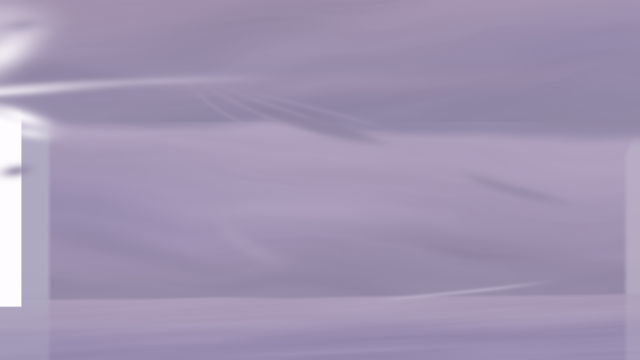
Reproduce this background procedurally as a Shadertoy shader.

```glsl
// A hazy violet painting: soft horizontal bands of lilac and slate, brushed with
// stretched, warped noise, soft elliptical tints and tapered strokes, with pale
// panels at both sides. Space is in canvas heights, x from 0 to 16/9.

float hash(vec2 p) {
    vec3 q = fract(p.xyx * vec3(0.1031, 0.1030, 0.0973));
    q += dot(q, q.yzx + 33.33);
    return fract((q.x + q.y) * q.z);
}

float noise(vec2 p) {
    vec2 i = floor(p), f = fract(p);
    f = f * f * (3.0 - 2.0 * f);
    return mix(mix(hash(i), hash(i + vec2(1, 0)), f.x),
               mix(hash(i + vec2(0, 1)), hash(i + vec2(1, 1)), f.x), f.y);
}

float fbm(vec2 p) {
    float sum = 0.0, amp = 0.5;
    for (int i = 0; i < 4; i++) {
        sum += amp * noise(p);
        p = p * vec2(1.7, 2.1) + 7.3;
        amp *= 0.5;
    }
    return sum;
}

// Soft rotated ellipse
float blob(vec2 p, vec2 centre, vec2 radius, float angle) {
    float c = cos(angle), s = sin(angle);
    vec2 d = mat2(c, -s, s, c) * (p - centre) / radius;
    return exp(-dot(d, d));
}

// Bent brush stroke from a to b, tapering at both ends
float stroke(vec2 p, vec2 a, vec2 b, float bend, float width) {
    vec2 d = b - a;
    float t = dot(p - a, d) / dot(d, d);
    float n = dot(p - a, vec2(-d.y, d.x)) / length(d) - bend * 4.0 * t * (1.0 - t);
    return exp(-n * n / (width * width)) * smoothstep(0.0, 0.35, t) * (1.0 - smoothstep(0.6, 1.0, t));
}

void mainImage(out vec4 fragColor, in vec2 fragCoord) {
    vec2 p = fragCoord / iResolution.xy * vec2(16.0 / 9.0, 1.0);
    vec3 lilac = vec3(0.675, 0.62, 0.735), slate = vec3(0.565, 0.53, 0.645);
    vec3 violet = vec3(0.595, 0.55, 0.69), mauve = vec3(0.64, 0.575, 0.69);
    vec3 pale = vec3(0.83, 0.79, 0.86), white = vec3(1.0, 0.99, 1.0);

    // Warped brush grain, tilted a little
    float warp = fbm(p * vec2(2.0, 4.0)) - 0.47;
    vec2 w = p + vec2(0.0, 0.06 * warp);
    float tilt = p.y > 0.66 ? 0.12 : -0.1;
    float grain = fbm(vec2(w.x * 1.6, (w.y - tilt * w.x) * 13.0 + 2.0 * warp)) - 0.47;

    // Upper sky
    vec3 col = mix(mix(slate, violet, 0.35), mauve, smoothstep(0.72, 1.0, w.y));
    col = mix(col, violet * 0.97, 0.8 * blob(w, vec2(1.65, 0.88), vec2(0.4, 0.09), 0.1));
    col = mix(col, slate, 0.6 * blob(w, vec2(0.65, 0.9), vec2(0.4, 0.06), 0.25));
    col = mix(col, mauve, 0.6 * blob(w, vec2(1.0, 0.77), vec2(0.6, 0.03), 0.03));
    col = mix(col, slate, 0.7 * blob(w, vec2(0.4, 0.7), vec2(0.35, 0.04), 0.0));

    // Middle field: lilac above, violet to the left, slate near the floor
    vec3 field = mix(mix(violet, mauve, 0.6), lilac, smoothstep(0.3, 0.56, w.y));
    field = mix(field, violet, 0.9 * blob(w, vec2(0.25, 0.42), vec2(0.38, 0.12), -0.1));
    field = mix(field, lilac, 0.6 * blob(w, vec2(0.95, 0.41), vec2(0.4, 0.035), -0.05));
    field = mix(field, slate, 0.85 * (1.0 - smoothstep(0.19, 0.35, w.y + 0.04 * sin(p.x * 4.0))));
    float ridge = 0.668 - 0.03 * p.x + 0.03 * blob(p, vec2(0.77, 0.68), vec2(0.13, 0.2), 0.0);
    col = mix(col, field, 1.0 - smoothstep(-0.022, 0.022, w.y - ridge));

    // Floor with finer, flatter grain
    float floorTop = 0.165 + 0.011 * p.x + 0.008 * (noise(vec2(p.x * 5.0, 2.0)) - 0.5);
    float onFloor = 1.0 - smoothstep(-0.006, 0.006, p.y - floorTop);
    vec3 ground = mix(violet, mix(mauve, lilac, 0.7), smoothstep(0.02, 0.11, w.y - 0.02 * p.x));
    col = mix(col, ground, onFloor);
    float fine = fbm(vec2(p.x * 2.0, (p.y - 0.05 * p.x) * 45.0)) - 0.47;
    col += mix(0.075 * grain, 0.07 * fine, onFloor);

    // Dark wisps hanging off the ridge, fanned out by a loop
    for (int i = 0; i < 4; i++) {
        float k = float(i);
        col = mix(col, slate * 0.97, 0.45 * stroke(p, vec2(0.62 + 0.06 * k, 0.73 - 0.006 * k),
            vec2(1.04 + 0.025 * k, 0.6 - 0.003 * k), -0.012, 0.012));
        col = mix(col, lilac, 0.3 * stroke(p, vec2(0.5 + 0.04 * k, 0.79 - 0.01 * k),
            vec2(0.76 + 0.12 * k, 0.63), -0.025 + 0.01 * k, 0.007));
    }
    col = mix(col, slate, 0.6 * stroke(p, vec2(1.25, 0.53), vec2(1.62, 0.43), -0.01, 0.014));
    col = mix(col, slate, 0.65 * stroke(p, vec2(1.3, 0.67), vec2(2.0, 0.65), 0.0, 0.03));
    col = mix(col, slate, 0.5 * stroke(p, vec2(0.1, 0.37), vec2(0.75, 0.21), 0.0, 0.025));
    col = mix(col, pale, 0.4 * stroke(p, vec2(1.0, 0.165), vec2(1.58, 0.225), -0.006, 0.006));
    col = mix(col, lilac, 0.5 * stroke(p, vec2(0.58, 0.44), vec2(0.85, 0.27), -0.05, 0.025));

    // Pale side panels
    float leftPanel = (1.0 - smoothstep(0.128, 0.146, p.x)) * (1.0 - smoothstep(0.62, 0.69, p.y));
    col = mix(col, vec3(0.69, 0.67, 0.765), leftPanel * mix(0.4, 0.9, smoothstep(0.1, 0.2, p.y)));
    float rightPanel = smoothstep(1.728, 1.748, p.x - 0.5 * max(p.y - 0.57, 0.0))
        * (1.0 - smoothstep(0.58, 0.63, p.y));
    col = mix(col, vec3(0.72, 0.685, 0.775), rightPanel * mix(0.85, 0.4, onFloor));

    // Bright left edge: glow, long streak, upper patch and solid block
    col = mix(col, white, 0.85 * blob(p, vec2(0.01, 0.855), vec2(0.11, 0.05), 0.6));
    col = mix(col, pale, 0.75 * blob(p, vec2(0.0, 0.94), vec2(0.1, 0.06), 0.0));
    col = mix(col, slate, 0.5 * blob(p, vec2(0.06, 0.93), vec2(0.06, 0.018), 0.1));
    col = mix(col, white, 0.75 * blob(p, vec2(0.0, 0.745), vec2(0.22, 0.014), 0.07));
    col = mix(col, pale, 0.4 * stroke(p, vec2(-0.25, 0.735), vec2(0.85, 0.785), 0.008, 0.012));
    col = mix(col, white, 0.9 * blob(p, vec2(0.06, 0.675), vec2(0.075, 0.022), -0.3));
    col = mix(col, white, 0.6 * blob(p, vec2(0.08, 0.63), vec2(0.06, 0.016), -0.15));
    float block = (1.0 - smoothstep(0.057, 0.062, p.x)) * smoothstep(0.145, 0.151, p.y)
        * (1.0 - smoothstep(0.66, 0.725, p.y + 0.3 * p.x));
    col = mix(col, white, block);
    col = mix(col, slate, 0.8 * blob(p, vec2(0.045, 0.525), vec2(0.04, 0.016), 0.15));

    fragColor = vec4(clamp(col, 0.0, 1.0), 1.0);
}
```
